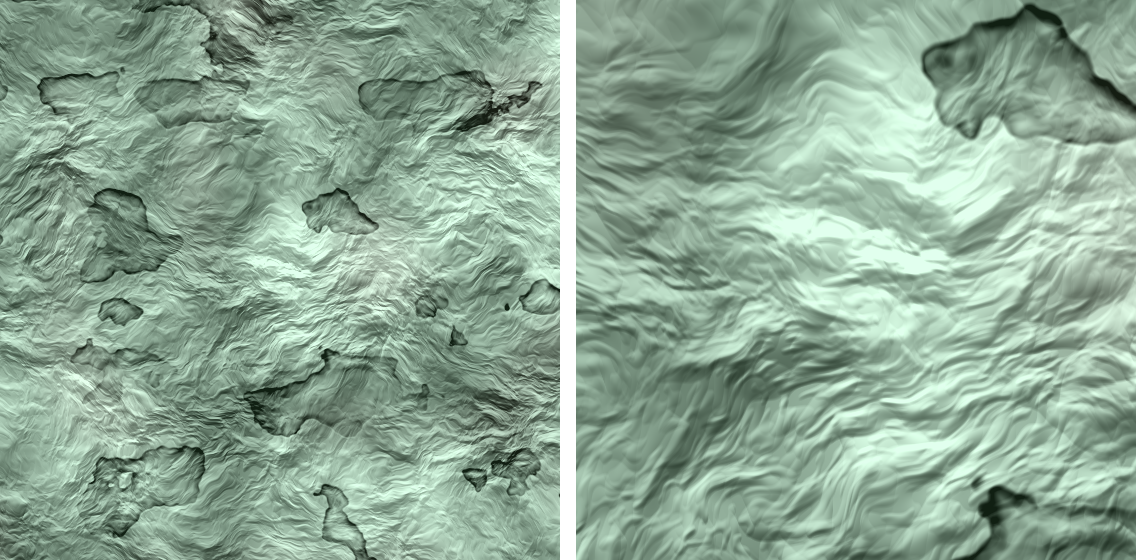
Left, the full canvas; right, a detail of the centre.
A three.js fragment shader for this texture:

```glsl
// Weathered green mineral surface: short crinkled flakes lit from above, broad
// pale and dark patches, and irregular sunken pits with ragged dark rims.
// All built from gradient noise; the light comes from finite height differences.

varying vec2 vUv;

const vec3 DARK_GREEN = vec3(0.18, 0.25, 0.195);
const vec3 PALE_GREEN = vec3(0.765, 0.90, 0.81);
const vec3 WARM_SHIFT = vec3(0.06, -0.03, 0.0);
const vec2 TO_LIGHT = vec2(-0.15, 0.99);
const float SAMPLE_STEP = 0.002;     // distance between height samples
const float BASE_TONE = 0.62;
const float RELIEF_GAIN = 0.21;
const float FLAKE_FREQ = 13.0;       // coarsest flakes across the canvas
const float FLAKE_STRETCH = 0.5;     // smaller is longer
const float FLAKE_SPREAD = 0.6;      // turn between octaves, in radians
const vec2 FALLING = vec2(0.75, -0.66);
const vec2 RISING = vec2(0.75, 0.66);
const vec2 PIT_FREQ = vec2(5.2, 7.4);
const float PIT_LEVEL = 0.25;        // higher leaves fewer pits
const float PIT_DEPTH = 0.006;
const float PIT_SHADE = 0.09;
const float RIM_LINE = 0.0045;       // widths of the dark line and its shadow
const float RIM_SHADOW = 0.014;

// Unit gradient at a lattice point
vec2 gradientAt(vec2 cell) {
  float angle = 6.2832 * fract(sin(dot(cell, vec2(127.1, 311.7))) * 43758.5);
  return vec2(cos(angle), sin(angle));
}

// Gradient noise, roughly -0.7 to 0.7
float noise(vec2 p) {
  vec2 i = floor(p);
  vec2 f = p - i;
  vec2 w = f * f * f * (f * (f * 6.0 - 15.0) + 10.0);
  float a = dot(gradientAt(i), f);
  float b = dot(gradientAt(i + vec2(1.0, 0.0)), f - vec2(1.0, 0.0));
  float c = dot(gradientAt(i + vec2(0.0, 1.0)), f - vec2(0.0, 1.0));
  float d = dot(gradientAt(i + 1.0), f - 1.0);
  return mix(mix(a, b, w.x), mix(c, d, w.x), w.y);
}

vec2 noise2(vec2 p) {
  return vec2(noise(p), noise(p + vec2(37.2, 17.7)));
}

// Bends and crumples the flakes
vec2 warp(vec2 p) {
  vec2 bend = 0.07 * noise2(p * 4.0 + 5.3) + 0.018 * noise2(p * 17.0 + 9.1);
  return p + bend + 0.006 * noise2(p * 45.0 + 3.7);
}

// Raised flakes with sharp borders, scattered around a main direction
float flakes(vec2 p, vec2 along) {
  vec2 across = vec2(-along.y, along.x);
  float height = 0.0;
  float freq = FLAKE_FREQ;
  for (int i = 0; i < 5; i++) {
    float turn = FLAKE_SPREAD * sin(2.4 * float(i));
    vec2 axis = along * cos(turn) + across * sin(turn);
    vec2 q = vec2(dot(p, axis) * FLAKE_STRETCH, dot(p, vec2(-axis.y, axis.x)));
    height += 1.4 * max(noise(q * freq + 11.7 * float(i + 1)), 0.0) / freq;
    freq *= 1.9;
  }
  return height;
}

// Positive inside pits, zero on their ragged rims
float pitField(vec2 p) {
  vec2 q = (p + 0.03 * noise2(p * 10.0 + 2.6)) * PIT_FREQ + 3.4;
  float field = noise(q) + 0.45 * noise(q * 2.1 + 7.9);
  field += 0.10 * noise(p * 32.0 + 1.3) + 0.055 * noise(p * 75.0 + 4.8);
  return field - PIT_LEVEL;
}

float surfaceHeight(vec2 p, float pit, float lean, float rough) {
  vec2 q = warp(p);
  float grain = mix(flakes(q, FALLING), flakes(q + 6.1, RISING), lean);
  return rough * grain - PIT_DEPTH * smoothstep(-0.04, 0.08, pit);
}

void main() {
  vec2 p = vUv;

  // Pit field, its slope, and the distance inward from the rim
  float pit = pitField(p);
  vec2 pitSlope = vec2(pitField(p + vec2(SAMPLE_STEP, 0.0)),
                       pitField(p + vec2(0.0, SAMPLE_STEP))) - pit;
  float inward = pit / max(length(pitSlope) / SAMPLE_STEP, 3.5);

  // Relief: slopes that face the light are bright
  float lean = smoothstep(-0.08, 0.08, noise(p * 5.5 + 21.4));
  float rough = mix(0.65, 1.3, smoothstep(-0.25, 0.25, noise(p * 5.0 + 14.2)));
  float here = surfaceHeight(p, pit, lean, rough);
  float ahead = surfaceHeight(p + TO_LIGHT * SAMPLE_STEP,
                              pit + dot(pitSlope, TO_LIGHT), lean, rough);
  float relief = (here - ahead) / SAMPLE_STEP;

  // Broad patches and pale glows
  float tone = BASE_TONE + 0.42 * noise(p * 3.0 + 8.6) + 0.36 * noise(p * 7.5 + 31.5);
  tone += 0.22 * smoothstep(0.12, 0.50, noise(p * 4.2 + 44.3));
  tone += RELIEF_GAIN * relief / (1.0 + 0.2 * abs(relief));

  // Pits: shaded floor and a rim that darkens and fades along its length
  float inside = smoothstep(-0.002, 0.002, inward);
  float depth = max(inward, 0.0);
  float rim = 0.6 * exp(-depth / RIM_LINE) + 0.4 * exp(-depth / RIM_SHADOW);
  float strength = mix(0.3, 1.0, smoothstep(-0.25, 0.15, noise(p * 6.0 + 52.7)));
  strength *= 1.0 + 0.8 * noise(p * 55.0 + 12.9);
  tone -= inside * (PIT_SHADE + 0.8 * rim * strength);

  // Colour: one green ramp, with faint warm patches
  vec3 colour = mix(DARK_GREEN, PALE_GREEN, clamp(tone, -0.2, 1.2));
  colour += WARM_SHIFT * max(noise(p * 4.0 + 63.8), 0.0);
  gl_FragColor = vec4(clamp(colour, 0.0, 1.0), 1.0);
}
```
